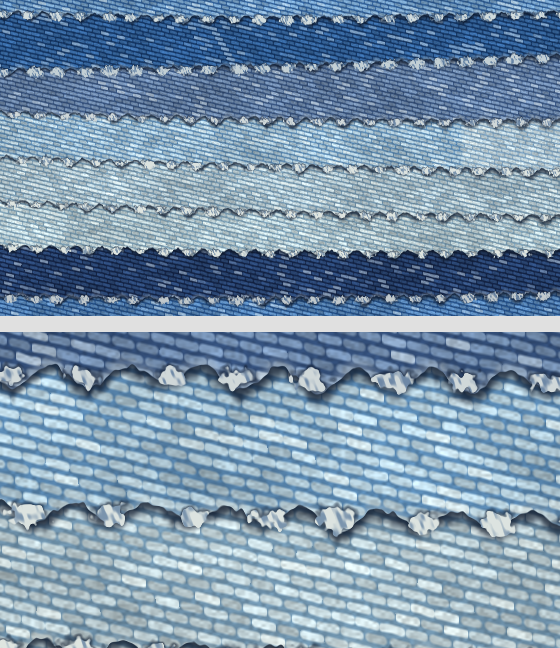
Top, the full canvas; bottom, a detail of the centre.
This texture is drawn by a Shadertoy shader. Its source:

```glsl
// Overlapping strips of washed denim with pinked, frayed lower edges.
// Each strip is a slanted twill of short rounded threads, layered bottom to top;
// each zigzag edge casts a shadow and carries pale tufts of loose fibre.

const int EDGES = 7;
const float TEETH = 12.4;            // teeth per canvas height (22 across 16:9)
const float TOOTH_DEPTH = 0.021;
const vec2 STITCH = vec2(0.0255, 0.0139);
const vec3 CREAM = vec3(0.90, 0.91, 0.88);
const vec3 FIBRE_SHADE = vec3(0.42, 0.52, 0.63);
const vec3 SHADOW = vec3(0.05, 0.09, 0.16);

// Strip colours from top to bottom: raised threads and the gaps between them
const vec3 THREAD[8] = vec3[8](
    vec3(0.50, 0.67, 0.82), vec3(0.23, 0.43, 0.66), vec3(0.48, 0.59, 0.73),
    vec3(0.72, 0.82, 0.87), vec3(0.78, 0.85, 0.87), vec3(0.80, 0.87, 0.88),
    vec3(0.18, 0.30, 0.49), vec3(0.38, 0.57, 0.77));
const vec3 GAP[8] = vec3[8](
    vec3(0.17, 0.35, 0.57), vec3(0.07, 0.20, 0.38), vec3(0.20, 0.31, 0.48),
    vec3(0.34, 0.52, 0.68), vec3(0.43, 0.57, 0.67), vec3(0.46, 0.60, 0.69),
    vec3(0.07, 0.13, 0.26), vec3(0.13, 0.30, 0.52));

// Edge lines: left height, right height, bulge, tuft size
const vec4 EDGE[7] = vec4[7](
    vec4(0.958, 0.958, -0.018, 0.85), vec4(0.773, 0.820, -0.009, 1.05),
    vec4(0.641, 0.616, -0.010, 0.80), vec4(0.498, 0.456, -0.005, 0.80),
    vec4(0.359, 0.313, -0.010, 0.78), vec4(0.218, 0.201, -0.010, 0.70),
    vec4(0.058, 0.069, -0.012, 0.85));

float hash(vec2 p) {
    vec3 q = fract(p.xyx * vec3(0.1031, 0.1030, 0.0973));
    q += dot(q, q.yzx + 33.33);
    return fract((q.x + q.y) * q.z);
}

float noise(vec2 p) {
    vec2 i = floor(p), f = fract(p);
    f = f * f * (3.0 - 2.0 * f);
    return mix(mix(hash(i), hash(i + vec2(1, 0)), f.x),
               mix(hash(i + vec2(0, 1)), hash(i + vec2(1, 1)), f.x), f.y);
}

// Woven cloth: rows of slanted capsules, each row shifted to form the twill
vec3 denim(vec2 p, float u, int strip, float px) {
    float seed = float(strip) * 17.3;
    vec2 q = p + 0.0015 * (vec2(noise(p * 60.0 + seed), noise(p * 70.0 - seed)) - 0.5);
    q.y += 0.24 * q.x + seed * 0.01;
    float row = floor(q.y / STITCH.y);
    vec2 grid = vec2(q.x / STITCH.x + row * 0.36, q.y / STITCH.y);
    vec2 local = (fract(grid) - 0.5) * STITCH;
    float rnd = hash(floor(grid) + seed);

    float halfLength = 0.0065 + 0.003 * rnd;
    float d = length(vec2(max(abs(local.x) - halfLength, 0.0), local.y)) - 0.0048;
    float cover = 1.0 - smoothstep(-0.0015 - px * 0.5, 0.001 + px * 0.5, d);

    vec3 thread = THREAD[strip], gap = GAP[strip];
    float patchMask = strip == 3 ? smoothstep(0.82, 0.83, u) : 0.0;
    thread = mix(thread, CREAM, 0.35 * patchMask);
    gap = mix(gap, thread, 0.3 * patchMask);
    thread *= 0.86 + 0.26 * rnd;
    thread = mix(thread, CREAM, 0.4 * smoothstep(0.82, 0.95, rnd));

    // Fine grain and broad faded streaks
    float grain = noise(p * vec2(230.0, 330.0) + seed);
    float wear = noise(p * vec2(5.0, 14.0) + seed) + 0.5 * noise(p * 32.0 - seed);
    return mix(gap, thread, cover) * (0.86 + 0.2 * grain) * (0.91 + 0.13 * wear);
}

// Lay one strip, with its shadow and tufts, over the cloth beneath
vec3 layStrip(vec3 below, vec2 p, float u, int strip, float px) {
    vec4 e = EDGE[strip];
    float seed = float(strip) * 7.7;
    float tooth = p.x * TEETH + hash(vec2(seed, 3.0));
    float id = floor(tooth), across = fract(tooth) - 0.5;
    float rnd = hash(vec2(id, seed + 1.0));
    float base = mix(e.x, e.y, u) + e.z * 4.0 * u * (1.0 - u);

    // Pinked edge with ragged fibres
    float peak = smoothstep(0.0, 1.0, 1.0 - 2.0 * abs(across));
    float fray = noise(p * vec2(150.0, 90.0) + seed) - 0.5;
    float edge = base + TOOTH_DEPTH * (0.5 - peak * (0.75 + 0.5 * rnd)) + 0.007 * fray;
    float d = p.y - edge;

    float reach = mix(0.013, 0.024, u);
    float shade = 0.8 * (1.0 - smoothstep(0.0, reach, -d));
    vec3 col = mix(below, SHADOW, shade);
    vec3 cloth = denim(p, u, strip, px);
    cloth = mix(cloth, CREAM, 0.25 * (1.0 - smoothstep(0.0, 0.016, d)));
    col = mix(col, cloth, smoothstep(-px, px, d));

    // Tuft at the tip, outlined by a dark crease
    vec2 o = vec2((across + 0.2 * (rnd - 0.5)) / TEETH, p.y - base + 0.003);
    float size = e.w * (0.75 + 0.4 * hash(vec2(id, seed + 5.0)));
    float r = length(o / vec2(0.022, 0.014)) + 0.7 * fray
            + 0.4 * (noise(p * 210.0 - seed) - 0.5);
    float aa = px / 0.014;
    float crease = 1.0 - smoothstep(size, size + 0.45, r);
    col = mix(col, SHADOW, 0.55 * crease * smoothstep(-0.004, 0.004, d));
    float strands = noise(p * vec2(260.0, 110.0) + vec2(p.y * 90.0, seed));
    vec3 tuft = mix(FIBRE_SHADE, CREAM, smoothstep(0.1, 0.6, strands));
    tuft = mix(tuft, THREAD[strip], 0.2);
    return mix(col, tuft, 1.0 - smoothstep(size - aa, size + aa, r));
}

void mainImage(out vec4 fragColor, in vec2 fragCoord) {
    vec2 p = fragCoord / iResolution.y;
    float u = fragCoord.x / iResolution.x;
    float px = 1.0 / iResolution.y;
    vec3 col = denim(p, u, EDGES, px);
    for (int i = EDGES - 1; i >= 0; i--) col = layStrip(col, p, u, i, px);
    fragColor = vec4(clamp(col, 0.0, 1.0), 1.0);
}
```
